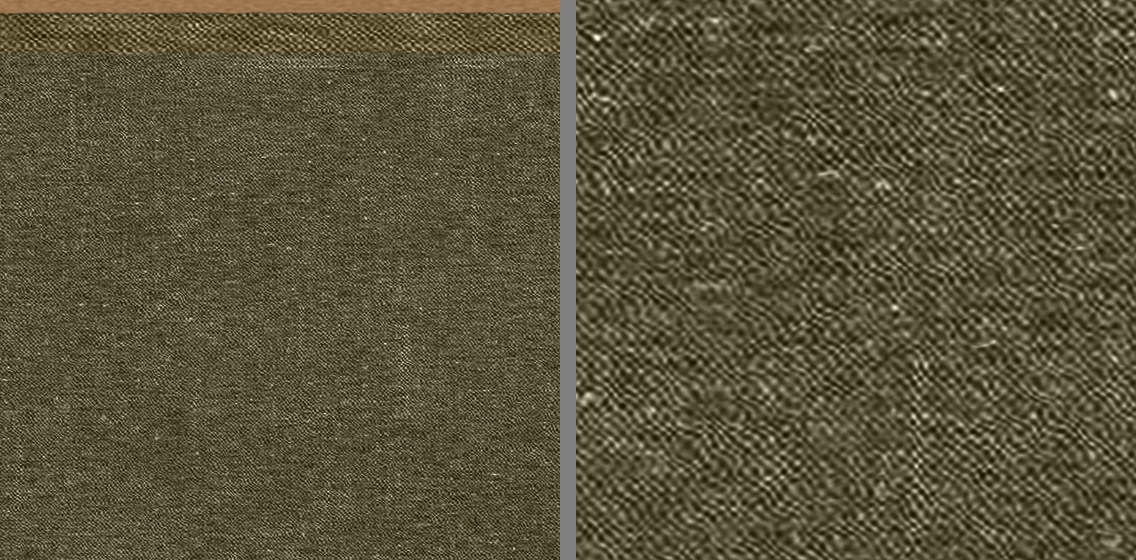
Left: the whole. Right: its middle third, enlarged.
Give the GLSL for this texture, as a WebGL 1 fragment shader.

```glsl
precision highp float;
uniform vec2 u_resolution;

#define CLOTH_COLOR vec3(0.332, 0.309, 0.217)
#define SELVEDGE_COLOR vec3(0.375, 0.330, 0.205)
#define BORDER_COLOR vec3(0.62, 0.47, 0.32)
#define WEAVE_COUNT vec2(128.0, 134.0)
#define SELVEDGE_COUNT vec2(66.0, 82.0)
#define WEAVE_CONTRAST 0.16
#define SELVEDGE_CONTRAST 0.20
#define GRAIN 0.27
#define THREAD_CONTRAST 0.17
#define FLECK_BRIGHTNESS 0.26
#define SELVEDGE_BOTTOM 0.905
#define BORDER_BOTTOM 0.977

const float TAU = 6.2831853;

vec2 hash2(vec2 p) {
  vec2 q = vec2(dot(p, vec2(127.1, 311.7)), dot(p, vec2(269.5, 183.3)));
  return fract(sin(q) * 43758.55);
}

float gradientNoise(vec2 p) {
  vec2 cell = floor(p);
  vec2 f = p - cell;
  vec2 fade = f * f * f * (f * (f * 6.0 - 15.0) + 10.0);
  vec2 right = vec2(1.0, 0.0);
  vec2 up = vec2(0.0, 1.0);
  float a = dot(hash2(cell) * 2.0 - 1.0, f);
  float b = dot(hash2(cell + right) * 2.0 - 1.0, f - right);
  float c = dot(hash2(cell + up) * 2.0 - 1.0, f - up);
  float d = dot(hash2(cell + 1.0) * 2.0 - 1.0, f - 1.0);
  return mix(mix(a, b, fade.x), mix(c, d, fade.x), fade.y);
}

// Thread crossings, with falling diagonals stronger than rising ones
float weave(vec2 uv, vec2 count) {
  vec2 phase = uv * count * TAU;
  return 0.36 * cos(phase.x - phase.y) - 0.64 * cos(phase.x + phase.y);
}

// Slow bending of the threads and small shifts of single ones
vec2 bendThreads(vec2 uv) {
  vec2 bend = vec2(gradientNoise(uv * vec2(9.0, 14.0)),
                   gradientNoise(uv * vec2(12.0, 8.0) + 31.0));
  vec2 jitter = vec2(gradientNoise(uv * vec2(70.0, 60.0) + 7.0),
                     gradientNoise(uv * vec2(45.0, 85.0) + 53.0));
  return uv + bend * 0.006 + jitter * 0.0055;
}

// Sparse pale knots, one possible in each cell
float knots(vec2 uv, float density) {
  vec2 p = uv * density;
  vec2 cell = floor(p);
  vec2 center = 0.3 + 0.4 * hash2(cell);
  vec2 chance = hash2(cell + 91.0);
  vec2 offset = (fract(p) - center) / vec2(mix(0.08, 0.22, chance.y), 0.10);
  return step(0.88, chance.x) * (1.0 - smoothstep(0.1, 1.0, length(offset)));
}

float clothTone(vec2 uv, vec2 bent) {
  float patches = gradientNoise(uv * vec2(8.0, 13.0) + 17.0);
  float contrast = clamp(1.0 + 0.6 * patches
      + 1.2 * gradientNoise(uv * vec2(30.0, 58.0)), 0.35, 1.7);
  float crossing = weave(bent, WEAVE_COUNT);
  float tone = WEAVE_CONTRAST * contrast * crossing;

  // Uneven yarn, mostly along the horizontal threads
  tone += THREAD_CONTRAST * gradientNoise(bent * vec2(30.0, 225.0) + 3.0);
  tone += 0.4 * THREAD_CONTRAST * gradientNoise(uv * vec2(9.0, 150.0) + 19.0);
  tone += 0.5 * THREAD_CONTRAST * gradientNoise(bent * vec2(215.0, 24.0) + 71.0);
  tone += GRAIN * gradientNoise(uv * vec2(205.0, 242.0) + 0.37);
  tone += 0.035 * patches + 0.03 * gradientNoise(uv * 3.0 + 5.0);

  // Bright slubs in loose clusters, and a few knots
  float cluster = smoothstep(-0.2, 0.4, gradientNoise(uv * vec2(11.0, 16.0) + 67.0));
  float slub = gradientNoise(bent * vec2(75.0, 200.0) + 113.0);
  tone += FLECK_BRIGHTNESS * cluster * smoothstep(0.22, 0.55, slub);
  tone += FLECK_BRIGHTNESS * knots(bent, 30.0);

  // Faint worn columns, broken up by the crossings
  float column = smoothstep(0.25, 0.5, gradientNoise(uv * vec2(42.0, 4.5) + 43.0));
  tone += column * 0.10 * (0.3 + crossing);

  // Pale dashed rows beneath the selvedge
  float depth = SELVEDGE_BOTTOM - bent.y;
  float rows = pow(0.5 + 0.5 * cos(depth * 85.0 * TAU), 2.0);
  rows *= smoothstep(0.0, 0.004, depth) * (1.0 - smoothstep(0.022, 0.034, depth));
  float worn = smoothstep(0.36, 0.5, uv.x) * smoothstep(-0.3, 0.3, patches);
  tone += 0.20 * rows * worn * (0.55 + 0.45 * sin(bent.x * 130.0 * TAU));
  return tone;
}

float selvedgeTone(vec2 uv, vec2 bent) {
  float tone = SELVEDGE_CONTRAST * weave(bent, SELVEDGE_COUNT);
  tone *= 1.0 + 1.2 * gradientNoise(uv * vec2(24.0, 40.0));
  tone += GRAIN * gradientNoise(bent * vec2(150.0, 200.0) + 0.61);
  return tone + 0.16 * gradientNoise(uv * vec2(10.0, 55.0) + 23.0);
}

void main() {
  vec2 uv = gl_FragCoord.xy / u_resolution.y;
  vec2 bent = bendThreads(uv);
  float soft = 1.5 / u_resolution.y;

  float selvedge = smoothstep(-0.008, 0.006, bent.y - SELVEDGE_BOTTOM);
  float tone = mix(clothTone(uv, bent), selvedgeTone(uv, bent), selvedge);
  tone = max(tone + 0.9 * tone * tone, -0.24);
  vec3 color = mix(CLOTH_COLOR, SELVEDGE_COLOR, selvedge) + tone;

  // Plain backing strip with a thin shadow at the cloth edge
  float edge = uv.y - BORDER_BOTTOM - 0.003 * gradientNoise(uv * vec2(25.0, 3.0));
  color *= 1.0 - 0.3 * (1.0 - smoothstep(0.0, 0.005, abs(edge)));
  vec3 backing = BORDER_COLOR + 0.10 * gradientNoise(uv * vec2(70.0, 160.0));
  color = mix(color, backing, smoothstep(-soft, soft, edge));

  gl_FragColor = vec4(clamp(color, 0.0, 1.0), 1.0);
}
```
